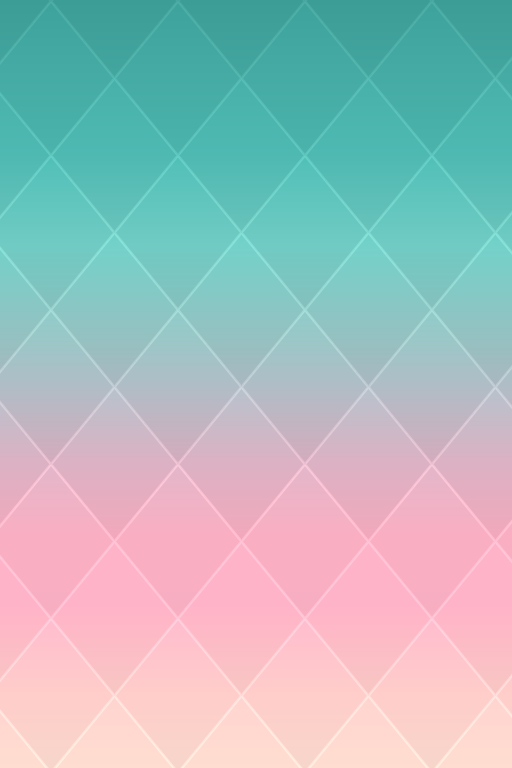
This background is drawn by a WebGL 1 fragment shader. Its source:

```glsl
precision highp float;
// A vertical teal-to-pink-to-peach gradient under a lattice of tall diamonds.
// Two skewed coordinates give the diamond edges; within each diamond the tone
// falls from a lighter top corner to a darker bottom corner.

uniform vec2 u_resolution;

// Lattice, as fractions of the canvas
const vec2 DIAMOND_SIZE = vec2(0.248, 0.201);
const vec2 DIAMOND_CORNER = vec2(0.0996, 0.7975);

// Edges, as fractions of the canvas width
const float LINE_HALF_WIDTH = 0.0024;
const float LINE_SOFTNESS = 0.0012;
const vec3 LINE_GLOW = vec3(0.085, 0.075, 0.070);
const float TOP_LINE_STRENGTH = 0.65;

// Light-to-dark range inside one diamond
const float FACET_CONTRAST = 0.065;

// Gradient colours from top to bottom
const vec3 DEEP_TEAL = vec3(0.235, 0.615, 0.590);
const vec3 TEAL = vec3(0.305, 0.725, 0.695);
const vec3 AQUA = vec3(0.440, 0.800, 0.770);
const vec3 MIST = vec3(0.590, 0.765, 0.765);
const vec3 GREY_BLUE = vec3(0.685, 0.740, 0.775);
const vec3 MAUVE = vec3(0.855, 0.695, 0.765);
const vec3 ROSE = vec3(0.980, 0.680, 0.760);
const vec3 PINK = vec3(1.000, 0.700, 0.780);
const vec3 PEACH_PINK = vec3(1.000, 0.800, 0.790);
const vec3 PEACH = vec3(1.000, 0.865, 0.815);

float ramp(float start, float end, float t) {
  return clamp((t - start) / (end - start), 0.0, 1.0);
}

// depth is 0 at the top of the canvas and 1 at the bottom
vec3 skyGradient(float depth) {
  vec3 color = mix(DEEP_TEAL, TEAL, ramp(0.0, 0.20, depth));
  color = mix(color, AQUA, ramp(0.20, 0.32, depth));
  color = mix(color, MIST, ramp(0.32, 0.44, depth));
  color = mix(color, GREY_BLUE, ramp(0.44, 0.50, depth));
  color = mix(color, MAUVE, ramp(0.50, 0.60, depth));
  color = mix(color, ROSE, ramp(0.60, 0.70, depth));
  color = mix(color, PINK, ramp(0.70, 0.79, depth));
  color = mix(color, PEACH_PINK, ramp(0.79, 0.90, depth));
  return mix(color, PEACH, ramp(0.90, 1.0, depth));
}

// Coverage of an edge at a distance given in canvas widths
float edgeLine(float dist) {
  float blur = max(LINE_SOFTNESS, 0.7 / u_resolution.x);
  return 1.0 - smoothstep(LINE_HALF_WIDTH - blur, LINE_HALF_WIDTH + blur, dist);
}

void main() {
  vec2 uv = gl_FragCoord.xy / u_resolution;
  float depth = 1.0 - uv.y;

  // Skewed coordinates: edges lie where either one is an integer
  vec2 p = (uv - DIAMOND_CORNER) / DIAMOND_SIZE;
  vec2 skew = vec2(p.x + p.y, p.x - p.y);
  vec2 cell = fract(skew);

  // Facet tone: +0.5 at the top corner, -0.5 at the bottom corner
  float facetHeight = 0.5 * (cell.x - cell.y);
  vec3 color = skyGradient(depth) * (1.0 + FACET_CONTRAST * facetHeight);

  // Distance to the edges, corrected for the slope of the lattice
  vec2 sizeInWidths = DIAMOND_SIZE * vec2(1.0, u_resolution.y / u_resolution.x);
  vec2 edgeDist = min(cell, 1.0 - cell) / length(1.0 / sizeInWidths);
  float lines = max(edgeLine(edgeDist.x), edgeLine(edgeDist.y));
  float strength = mix(TOP_LINE_STRENGTH, 1.0, smoothstep(0.0, 0.35, depth));
  color += LINE_GLOW * lines * strength;

  gl_FragColor = vec4(clamp(color, 0.0, 1.0), 1.0);
}
```
